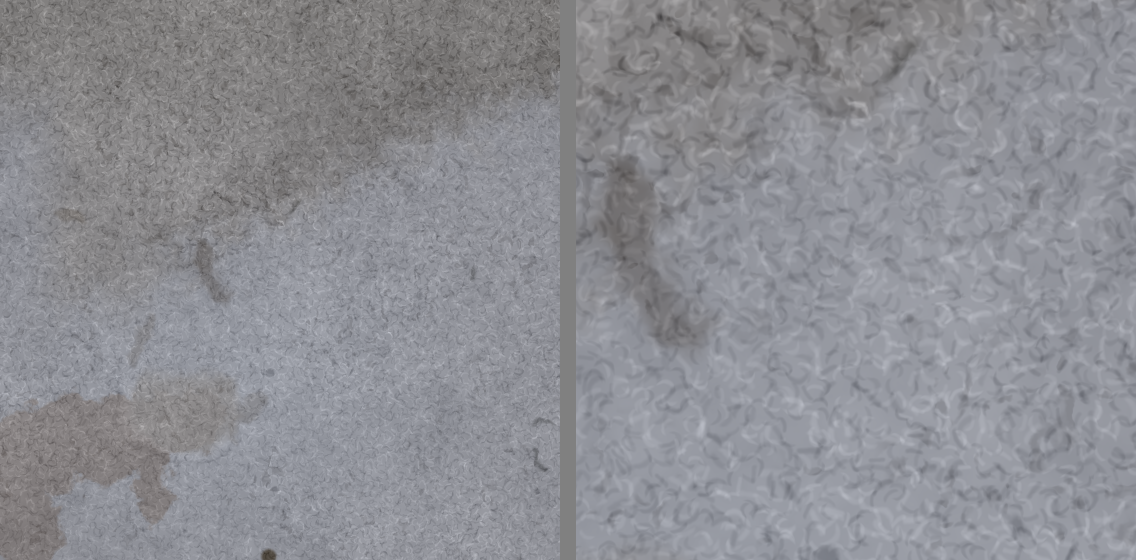
Left: the whole. Right: its middle third, enlarged.
Give the GLSL for this texture, as a WebGL 1 fragment shader.

```glsl
precision highp float;
uniform vec2 u_resolution;

float hash(vec2 p) {
  vec3 q = fract(p.xyx * 0.1031);
  q += dot(q, q.yzx + 33.33);
  return fract((q.x + q.y) * q.z);
}

float noise(vec2 p) {
  vec2 i = floor(p), f = fract(p);
  f = f * f * (3.0 - 2.0 * f);
  return mix(mix(hash(i), hash(i + vec2(1, 0)), f.x),
             mix(hash(i + vec2(0, 1)), hash(i + vec2(1, 1)), f.x), f.y);
}

float fbm(vec2 p) {
  float sum = 0.0, amp = 0.5;
  for (int i = 0; i < 5; i++) {
    sum += amp * noise(p);
    p = mat2(1.6, 1.2, -1.2, 1.6) * p + 7.3;
    amp *= 0.5;
  }
  return sum;
}

// Distance to a rounded stroke from a to b.
float stroke(vec2 p, vec2 a, vec2 b, float r) {
  vec2 d = b - a;
  return length(p - a - d * clamp(dot(p - a, d) / dot(d, d), 0.0, 1.0)) - r;
}

float fill(float d, float soft) {
  return 1.0 - smoothstep(-soft, soft, d);
}

// Short curled light and dark fibres, one in every cell.
float fibres(vec2 p) {
  vec2 cell = floor(p);
  float sum = 0.0;
  for (int y = -1; y <= 1; y++) {
    for (int x = -1; x <= 1; x++) {
      vec2 id = cell + vec2(float(x), float(y));
      vec2 v = p - id - vec2(hash(id + 5.3), hash(id + 71.9));
      float turn = 6.283 * hash(id + 137.1), tone = hash(id + 211.7);
      v = mat2(cos(turn), sin(turn), -sin(turn), cos(turn)) * v;
      v.y += (2.4 * hash(id + 293.3) - 1.2) * v.x * v.x;
      float d = length(vec2(max(abs(v.x) - 0.42, 0.0), v.y));
      sum += (tone < 0.52 ? -0.6 - tone : tone) * (1.0 - smoothstep(0.03, 0.25, d));
    }
  }
  return sum;
}

void main() {
  vec2 uv = gl_FragCoord.xy / u_resolution;
  vec2 wobble = vec2(fbm(uv * 9.0), fbm(uv * 9.0 + 31.0)) - 0.48;
  vec2 rough = vec2(fbm(uv * 38.0 + 3.0), fbm(uv * 38.0 + 57.0)) - 0.48;
  vec2 p = uv + wobble * 0.07 + rough * 0.03;
  float cloud = fbm(uv * 5.0 + 17.0) - 0.48;

  // Cool plaster, with a warm worn area above a slanted edge.
  vec3 col = mix(vec3(0.55, 0.556, 0.584), vec3(0.582, 0.596, 0.632),
                 fill(length((p - vec2(0.45, 0.3)) * vec2(0.8, 1.0)) - 0.2, 0.28));
  float slope = p.y - 0.45 * p.x + wobble.x * 0.12 + rough.y * 0.1;
  float worn = smoothstep(0.31, 0.47, slope);
  worn = max(worn, 0.8 * fill(length((p - vec2(0.21, 0.55)) * vec2(1.3, 1.0)) - 0.11, 0.06));
  worn *= max(smoothstep(0.03, 0.15, p.x), smoothstep(0.7, 0.9, p.y));
  vec3 warm = mix(vec3(0.54, 0.533, 0.537), vec3(0.487, 0.478, 0.472), smoothstep(0.6, 1.0, uv.y));
  col = mix(col, warm, worn * 0.92);
  float band = exp(-pow((slope - 0.46) / 0.06, 2.0)) * smoothstep(0.2, 0.4, uv.x);
  col -= vec3(0.055, 0.057, 0.06) * band;
  col -= 0.05 * fill(stroke(p, vec2(0.88, 0.89), vec2(1.05, 0.925), 0.008), 0.012);
  col -= 0.03 * fill(length(uv - vec2(0.0, 1.0)) - 0.04, 0.12);

  // Ragged brown patch with exposed ground.
  vec2 e = p + rough * 0.03;
  float patchDist = stroke(e, vec2(-0.05, 0.16), vec2(0.18, 0.225), 0.075);
  patchDist = min(patchDist, stroke(e, vec2(0.18, 0.23), vec2(0.35, 0.255), 0.065));
  patchDist = min(patchDist, stroke(e, vec2(0.27, 0.2), vec2(0.285, 0.115), 0.034));
  patchDist = min(patchDist, stroke(e, vec2(-0.02, 0.12), vec2(0.05, 0.03), 0.07));
  col = mix(col, vec3(0.495, 0.472, 0.47), 0.9 * fill(patchDist, 0.006));

  // Pale round scar with a broken rim.
  vec2 q = uv + rough * 0.03 - vec2(0.33, 0.28);
  float radius = length(q * vec2(0.95, 1.05));
  col = mix(col, vec3(0.54, 0.532, 0.535), 0.8 * fill(radius - 0.095, 0.012) * fill(q.y - 0.05, 0.02));
  float lower = smoothstep(0.06, -0.04, q.y + q.x * 0.7);
  col += 0.03 * lower * fill(abs(radius - 0.1) - 0.007, 0.006);
  col -= 0.065 * lower * fill(abs(radius - 0.115) - 0.001, 0.004);

  // Brown smears.
  float smear = stroke(p, vec2(0.345, 0.555), vec2(0.365, 0.52), 0.018);
  smear = min(smear, stroke(p, vec2(0.36, 0.52), vec2(0.4, 0.462), 0.014));
  float faint = stroke(p, vec2(0.235, 0.375), vec2(0.275, 0.425), 0.011);
  faint = min(faint, stroke(p, vec2(0.435, 0.23), vec2(0.47, 0.285), 0.011));
  faint = min(faint, length(p - vec2(0.128, 0.627)) - 0.02);
  col -= vec3(0.1, 0.115, 0.135) * fill(smear, 0.009);
  col -= vec3(0.055, 0.065, 0.08) * fill(faint, 0.006);

  // Dark chips, and one small hole at the lower edge.
  float chip = length(p - vec2(0.853, 0.512)) - 0.008;
  chip = min(chip, stroke(p, vec2(0.53, 0.625), vec2(0.545, 0.645), 0.004));
  chip = min(chip, stroke(p, vec2(0.963, 0.2), vec2(0.968, 0.165), 0.005));
  chip = min(chip, stroke(p, vec2(0.965, 0.238), vec2(1.0, 0.246), 0.004));
  col -= vec3(0.15, 0.15, 0.16) * fill(chip, 0.006);
  float hole = length(uv - vec2(0.48, 0.006)) - 0.013;
  col = mix(col, vec3(0.3, 0.27, 0.23), 0.9 * fill(hole, 0.004));

  // Scattered pits of varied size.
  for (int i = 0; i < 26; i++) {
    float k = float(i);
    vec2 at = vec2(hash(vec2(k, 3.7)), hash(vec2(k, 19.1)));
    float size = 0.002 + 0.004 * pow(hash(vec2(k, 8.2)), 2.0);
    col -= 0.11 * fill(length(uv + rough * 0.02 - at) - size, 0.003);
  }

  // Mottling, curled fibres and small dark flecks.
  col += cloud * 0.075 + wobble.x * 0.06 + rough.x * 0.06;
  float relief = 0.9 + 0.25 * worn + 0.8 * cloud;
  vec2 bent = uv + rough * 0.008;
  float grain = fibres(bent * 86.0) + 0.9 * fibres(bent.yx * 118.0 + 37.0);
  col += 0.055 * relief * (grain + 0.1);
  float fleck = smoothstep(0.66, 0.9, noise(uv * 125.0 + rough * 4.0));
  fleck *= smoothstep(0.42, 0.62, fbm(uv * 16.0 + 23.0));
  col -= vec3(0.065, 0.068, 0.072) * fleck;
  gl_FragColor = vec4(col + 0.004, 1.0);
}
```
